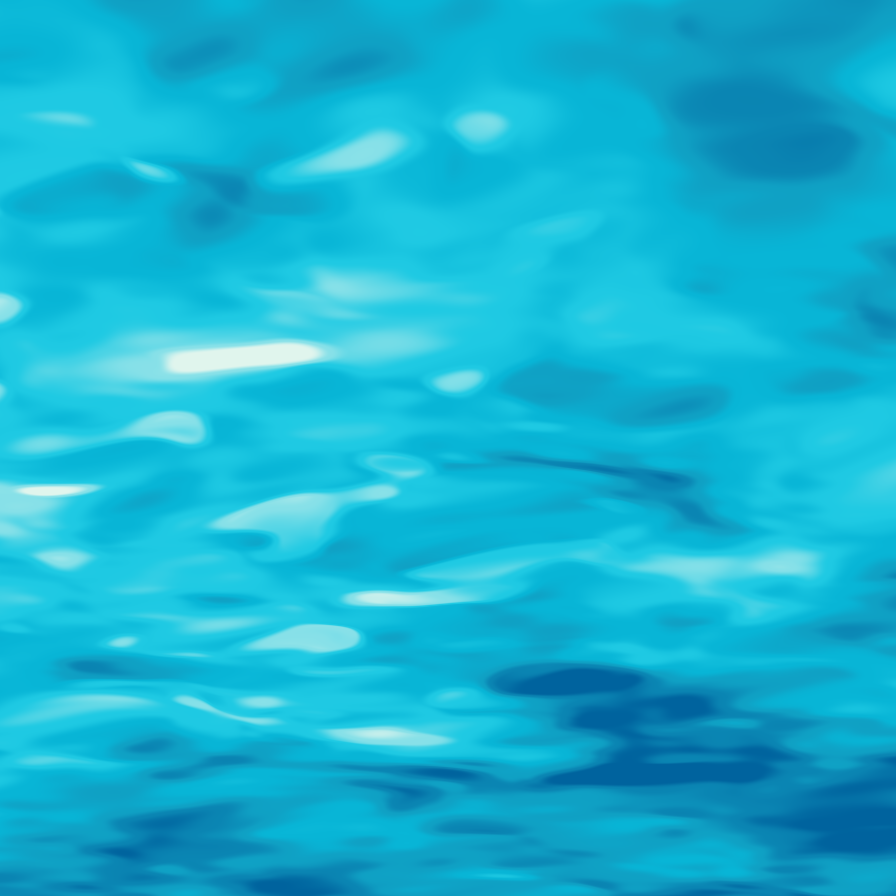
A WebGL 1 fragment shader for this texture:

```glsl
precision highp float;
// Sunlit turquoise water: soft horizontal ripples, pale glints and dark swells.
uniform vec2 u_resolution;

// Palette, from trough to glint
const vec3 DEEP      = vec3(0.00, 0.39, 0.62);
const vec3 SHADE     = vec3(0.04, 0.52, 0.70);
const vec3 TEAL      = vec3(0.06, 0.63, 0.77);
const vec3 TURQUOISE = vec3(0.03, 0.71, 0.84);
const vec3 BRIGHT    = vec3(0.12, 0.79, 0.89);
const vec3 PALE      = vec3(0.53, 0.88, 0.91);
const vec3 GLINT     = vec3(0.88, 0.96, 0.93);

// Cells per canvas, across and up
const vec2 SWELL_SCALE  = vec2(3.5, 10.0);
const vec2 TROUGH_SCALE = vec2(6.0, 21.0);
const vec2 RIPPLE_SCALE = vec2(9.0, 27.0);
const vec2 FINE_SCALE   = vec2(17.0, 58.0);
const vec2 GLINT_SCALE  = vec2(10.0, 37.0);

// Strength of each layer
const float SWELL_GAIN  = 1.15;
const float RIPPLE_GAIN = 1.0;
const float FINE_GAIN   = 0.55;
const float TROUGH_GAIN = 1.1;
const float GLINT_GAIN  = 1.9;
const vec2  WARP        = vec2(0.045, 0.012);

vec3 hash3(vec2 cell) {
  vec3 q = fract(cell.xyx * vec3(0.1031, 0.1030, 0.0973));
  q += dot(q, q.yxz + 33.33);
  return fract((q.xxy + q.yzz) * q.zyx);
}

// Cellular noise: each cell scatters one soft bump of random sign and height.
float bumps(vec2 p) {
  vec2 cell = floor(p);
  float sum = 0.0;
  for (int j = -1; j <= 1; j++) {
    for (int i = -1; i <= 1; i++) {
      vec2 id = cell + vec2(float(i), float(j));
      vec3 h = hash3(id + 50.0);
      vec2 d = p - id - h.xy;
      float k = max(0.0, 1.0 - dot(d, d));
      sum += (2.0 * h.z - 1.0) * k * k * k;
    }
  }
  return sum;
}

// Broad light: dark swells low and to the right, a duller top edge.
float broadLight(vec2 uv) {
  float shore = 0.10 + 0.15 * uv.x + 0.015 * sin(uv.x * 11.0);
  float low = 1.0 - smoothstep(shore - 0.10, shore + 0.07, uv.y);
  float right = smoothstep(0.5, 1.0, uv.x);
  float top = smoothstep(0.84, 1.0, uv.y);
  return 0.50 - 1.5 * low - 0.5 * right - 0.7 * top * (0.4 + uv.x);
}

// Where the sun catches the surface
float sunPatch(vec2 uv) {
  return (1.0 - smoothstep(0.4, 0.85, uv.x))
       * smoothstep(0.10, 0.28, uv.y)
       * (1.0 - smoothstep(0.82, 0.98, uv.y));
}

vec3 waterColor(float tone) {
  vec3 c = mix(DEEP, SHADE, smoothstep(-2.2, -1.4, tone));
  c = mix(c, TEAL, smoothstep(-1.4, -0.75, tone));
  c = mix(c, TURQUOISE, smoothstep(-0.75, 0.0, tone));
  c = mix(c, BRIGHT, smoothstep(0.0, 0.95, tone));
  c = mix(c, PALE, smoothstep(1.0, 2.2, tone));
  return mix(c, GLINT, smoothstep(2.2, 3.2, tone));
}

void main() {
  vec2 uv = gl_FragCoord.xy / u_resolution;

  // Ripples flatten toward the viewer and meander in wisps.
  vec2 p = vec2(uv.x, uv.y * (1.5 - 0.5 * uv.y));
  p.y += 0.008 * sin(p.x * 8.0 + p.y * 13.0);
  p += WARP * bumps(p * vec2(5.0, 15.0) + 31.7);
  p += 0.4 * WARP * bumps(p * vec2(13.0, 39.0) + 7.3);

  float crisp = 1.0 - smoothstep(0.35, 0.85, uv.y);
  float tone = broadLight(uv);
  tone += SWELL_GAIN * bumps(p * SWELL_SCALE + 3.1);
  tone += RIPPLE_GAIN * bumps(p * RIPPLE_SCALE + 11.9);
  tone += FINE_GAIN * (0.35 + 0.65 * crisp) * bumps(p * FINE_SCALE + 23.4);

  // Lens-shaped troughs
  float trough = smoothstep(0.3, 0.85, bumps(p * TROUGH_SCALE + 41.2));
  tone -= TROUGH_GAIN * trough;

  // Sun glints, crisper in the nearer water
  float glint = smoothstep(0.25, mix(1.0, 0.75, crisp), bumps(p * GLINT_SCALE + 17.6));
  tone += GLINT_GAIN * glint * sunPatch(uv);

  gl_FragColor = vec4(waterColor(tone), 1.0);
}
```
